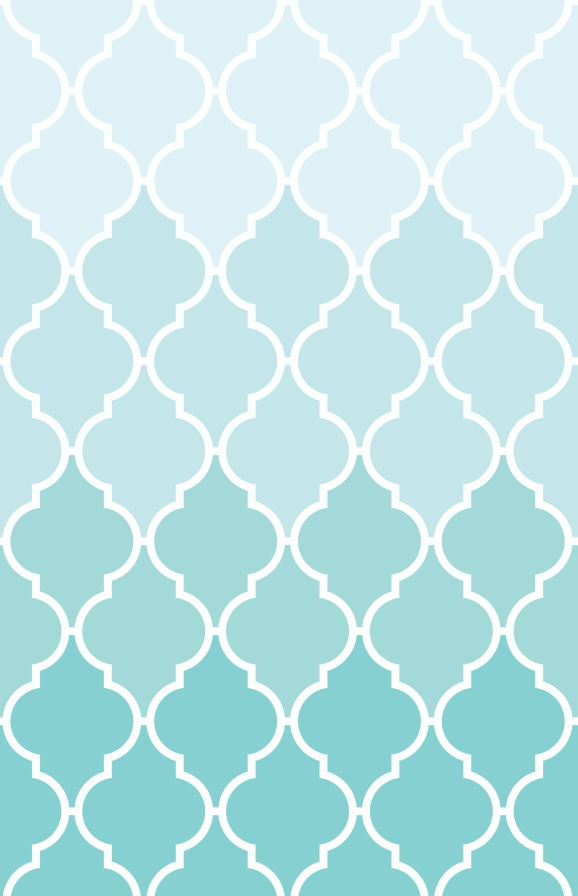
This pattern is drawn by a Shadertoy shader. Its source:

```glsl
// Quatrefoil trellis: white mitred outlines around interlocking tiles whose flat
// fill steps from teal at the bottom to pale blue at the top, band by band.
// Each half-pitch cell holds one point-symmetric S-curve of arc, step and arc.

const float COLUMNS = 4.02;        // tiles across the canvas; one tile is 1 unit wide
const float ROW_PITCH = 0.6262;    // spacing of the staggered tile rows
const float BASE_Y = -0.037;       // height of row 0
const float LINE_HALF = 0.0275;    // half the outline width
const float LOBE_GAP = 0.045;      // lobe outline to the meeting point of two lobes
const float STEP_HALF = 0.058;     // half the height of the straight step
const float BRIDGE_HALF = 0.027;   // half the height of the link between lobes

const vec3 WHITE = vec3(0.992, 1.0, 0.995);
const vec3 TEAL = vec3(0.53, 0.815, 0.82);
const vec3 AQUA = vec3(0.645, 0.85, 0.85);
const vec3 MIST = vec3(0.77, 0.902, 0.918);
const vec3 PALE = vec3(0.868, 0.945, 0.97);

// Fill of a tile by its row, counted upward
vec3 bandColor(float row) {
    if (row < 2.5) return TEAL;
    if (row < 4.5) return AQUA;
    if (row < 7.5) return MIST;
    return PALE;
}

// Upper tile edge in a folded cell: lobe disc joined to the half plane of the step
float tileEdge(vec2 q, vec2 halfCell) {
    float reach = halfCell.x - LOBE_GAP;
    float rise = halfCell.y - STEP_HALF;
    float radius = (reach * reach + rise * rise) / (2.0 * reach);
    float lobe = length(q - vec2(reach - radius, halfCell.y)) - radius;
    return min(lobe, q.x);
}

// Short link in the corner where neighbouring lobes meet
float bridge(vec2 q, vec2 halfCell) {
    vec2 fromCorner = halfCell - q;
    return max(fromCorner.x - LOBE_GAP, fromCorner.y - BRIDGE_HALF);
}

void mainImage(out vec4 fragColor, in vec2 fragCoord) {
    float pixel = COLUMNS / iResolution.x;
    vec2 p = fragCoord * pixel - vec2(0.0, BASE_Y);

    // Half-pitch cells, mirrored so tiles sit at upper left and lower right
    vec2 cellSize = vec2(0.5, ROW_PITCH);
    vec2 halfCell = 0.5 * cellSize;
    vec2 cell = floor(p / cellSize);
    vec2 q = p - (cell + 0.5) * cellSize;
    if (mod(cell.x + cell.y, 2.0) > 0.5) q.x = -q.x;

    // Fold the point symmetry about the cell centre
    float side = q.y < 0.0 ? -1.0 : 1.0;
    q *= side;
    float edge = tileEdge(q, halfCell);

    // Tile fill, then outline and links
    float row = cell.y + (side * edge < 0.0 ? 1.0 : 0.0);
    float line = min(abs(edge) - LINE_HALF, bridge(q, halfCell));
    float ink = 1.0 - smoothstep(-0.7 * pixel, 0.7 * pixel, line);
    fragColor = vec4(mix(bandColor(row), WHITE, ink), 1.0);
}
```
